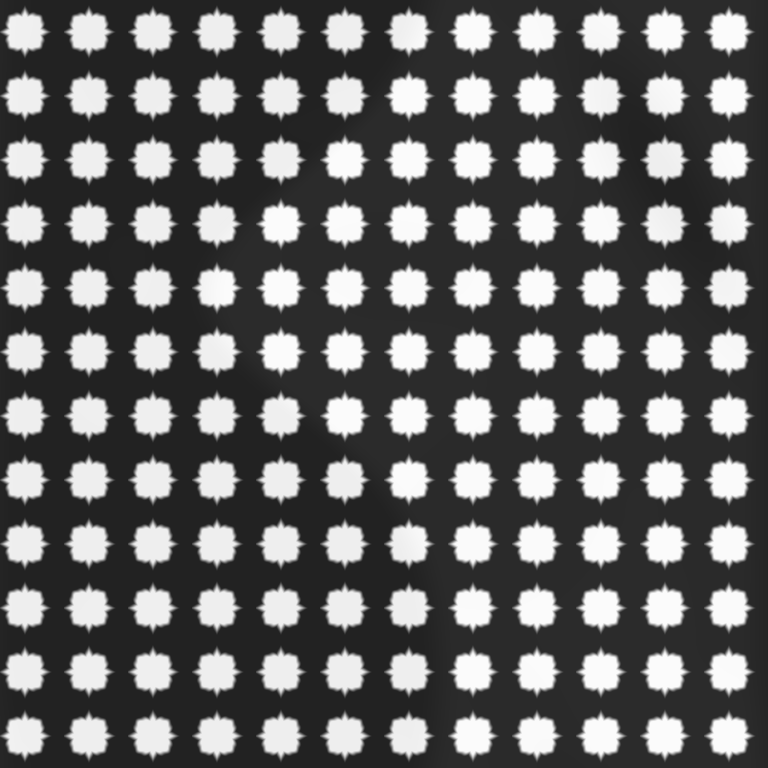
Write a Shadertoy shader that draws this pattern.

```glsl
// A 12 by 12 grid of pale rounded squares with four short points on charcoal.
// Each motif joins a rippled rounded box to folded wedges; soft cloth-like
// shadows and wrapping noise vary the tone while the whole square still tiles.

const float TAU = 6.2831853;
const float REPEATS = 12.0;
const vec2 MOTIF_CENTRE = vec2(0.39, 0.5);
const float EDGE_SOFTNESS = 0.042;

float hash(vec2 p) {
    vec3 q = fract(vec3(p.xyx) * 0.1031);
    q += dot(q, q.yzx + 33.33);
    return fract((q.x + q.y) * q.z);
}

// Value noise whose lattice wraps after a whole number of cells.
float wrappedNoise(vec2 uv, float cells) {
    vec2 p = uv * cells;
    vec2 i = floor(p);
    vec2 f = fract(p);
    f = f * f * (3.0 - 2.0 * f);
    vec2 a = mod(i, cells);
    vec2 b = mod(i + 1.0, cells);
    return mix(mix(hash(a), hash(vec2(b.x, a.y)), f.x),
               mix(hash(vec2(a.x, b.y)), hash(b), f.x), f.y);
}

float roundedBox(vec2 p, float halfSize, float radius) {
    vec2 q = abs(p) - halfSize + radius;
    return length(max(q, 0.0)) + min(max(q.x, q.y), 0.0) - radius;
}

// Four wedges, folded onto one axis, that taper to a point at the tip.
float wedges(vec2 p, float tip, float slope) {
    vec2 q = abs(p);
    q = vec2(max(q.x, q.y), min(q.x, q.y));
    return (q.y - slope * (tip - q.x)) / sqrt(1.0 + slope * slope);
}

float motif(vec2 p) {
    float ripple = 0.008 * cos(16.0 * atan(p.y, p.x + 1e-5));
    float body = roundedBox(p, 0.275, 0.13) - ripple;
    return min(body, wedges(p, 0.36, 0.6));
}

// Broad shadow on the left, bounded by a curved fold.
float foldShadow(vec2 uv) {
    float t = TAU * (uv.y - 0.12);
    float fold = 0.42 + 0.15 * cos(t - 0.5 * sin(t));
    float x = fract(uv.x + 0.04) - 0.04;
    float rise = smoothstep(-0.04, 0.03, x);
    return rise * (1.0 - smoothstep(fold - 0.03, fold + 0.03, x));
}

// Slanted soft streak, measured by the shortest way round the tile.
float streakShadow(vec2 uv, vec2 centre, vec2 along) {
    vec2 d = fract(uv - centre + 0.5) - 0.5;
    vec2 axis = normalize(along);
    float lengthwise = dot(d, axis) / 0.22;
    float across = dot(d, vec2(-axis.y, axis.x)) / 0.055;
    return exp(-lengthwise * lengthwise - across * across);
}

void mainImage(out vec4 fragColor, in vec2 fragCoord) {
    vec2 uv = fragCoord / iResolution.xy;

    // Shading shared by ground and motifs
    float shadow = max(foldShadow(uv),
                       streakShadow(uv, vec2(0.87, 0.76), vec2(-0.5, 0.87)));
    float mottle = wrappedNoise(uv, 6.0) - 0.5;
    shadow = clamp(shadow + 0.25 * mottle, 0.0, 1.0);

    float ground = mix(0.168, 0.132, shadow);
    float pale = mix(0.985, 0.935, shadow);

    // Repeated motif with a soft printed edge
    vec2 cell = fract(uv * REPEATS) - MOTIF_CENTRE;
    float pixel = REPEATS / min(iResolution.x, iResolution.y);
    float soft = max(EDGE_SOFTNESS, pixel);
    float cover = 1.0 - smoothstep(-soft, soft, motif(cell));

    fragColor = vec4(vec3(mix(ground, pale, cover)), 1.0);
}
```
